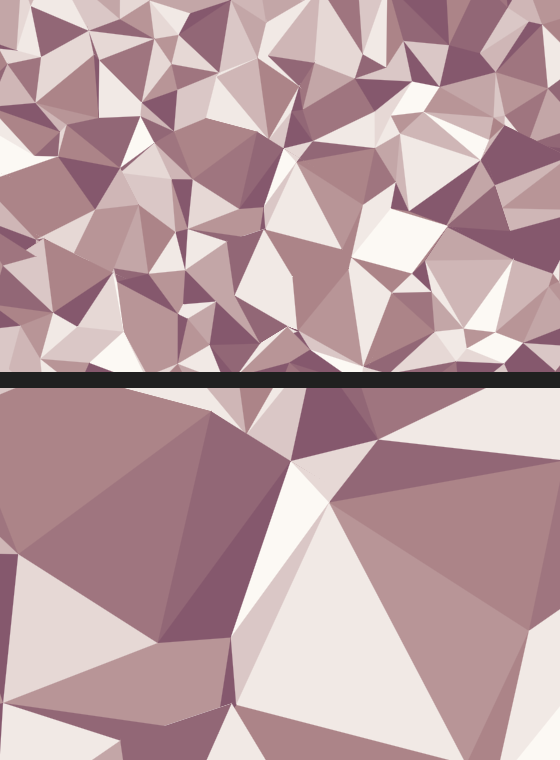
Top, the full canvas; bottom, a detail of the centre.
Give the GLSL for this background, as a WebGL 2 fragment shader.

```glsl
#version 300 es
precision highp float;
// Low-poly mosaic of flat, irregular triangles in plum, rose and cream.

uniform vec2 u_resolution;
out vec4 fragColor;

const float ROWS = 9.6;      // grid cells per canvas height
const float JITTER = 0.66;   // largest vertex shift, in cells (below 1)
const float TILT = 0.47;     // grid rotation in radians
const float LEVELS = 11.0;   // number of flat tones

const vec3 PLUM = vec3(0.522, 0.345, 0.427);
const vec3 ROSE = vec3(0.675, 0.518, 0.533);
const vec3 CREAM = vec3(0.990, 0.978, 0.958);

// Integer hash: three values in 0..1 from a cell and a seed
vec3 hash3(ivec2 cell, int seed) {
    uvec3 v = uvec3(ivec3(cell, seed) + 4096) * 1664525u + 1013904223u;
    v += v.yzx * v.zxy;
    v ^= v >> 16u;
    v += v.yzx * v.zxy;
    return vec3(v >> 8u) / 16777216.0;
}

// Grid corner moved to a random place nearby
vec2 vertexAt(ivec2 cell) {
    return vec2(cell) + JITTER * (2.0 * hash3(cell, 1).xy - 1.0);
}

float cross2(vec2 a, vec2 b) {
    return a.x * b.y - a.y * b.x;
}

// Signed distance from p to the line through a and b
float lineDistance(vec2 p, vec2 a, vec2 b) {
    vec2 edge = b - a;
    return cross2(p - a, edge) / max(length(edge), 1e-4);
}

// Share of a pixel at p that lies inside triangle abc
float triangleCoverage(vec2 p, vec2 a, vec2 b, vec2 c, float pixel) {
    float winding = cross2(b - a, c - a) < 0.0 ? -1.0 : 1.0;
    float d = max(winding * lineDistance(p, a, b),
              max(winding * lineDistance(p, b, c),
                  winding * lineDistance(p, c, a)));
    return clamp(0.5 - d / pixel, 0.0, 1.0);
}

// Stepped tone from plum through rose to cream
vec3 toneColor(float random) {
    float level = max(floor(random * LEVELS - 0.3), 0.0) / (LEVELS - 1.0);
    return level < 0.3 ? mix(PLUM, ROSE, level / 0.3)
                       : mix(ROSE, CREAM, (level - 0.3) / 0.7);
}

// Adds a layer behind those already drawn; alpha holds the filled share
vec4 addBehind(vec4 filled, vec3 color, float coverage) {
    float share = min(coverage, 1.0 - filled.a);
    return filled + share * vec4(color, 1.0);
}

vec3 mosaic(vec2 p, float pixel) {
    ivec2 home = ivec2(floor(p));
    vec4 filled = vec4(0.0);

    for (int y = -1; y <= 1; y++) {
        for (int x = -1; x <= 1; x++) {
            ivec2 cell = home + ivec2(x, y);
            vec2 a = vertexAt(cell);
            vec2 b = vertexAt(cell + ivec2(1, 0));
            vec2 c = vertexAt(cell + ivec2(1, 1));
            vec2 d = vertexAt(cell + ivec2(0, 1));

            // Split the quad along its shorter diagonal
            bool splitAC = distance(a, c) < distance(b, d);
            vec2 start = splitAC ? a : b;
            vec2 end = splitAC ? c : d;
            vec2 left = splitAC ? b : c;
            vec2 right = splitAC ? d : a;

            vec3 tones = hash3(cell, 2);
            filled = addBehind(filled, toneColor(tones.x),
                               triangleCoverage(p, start, left, end, pixel));
            filled = addBehind(filled, toneColor(tones.y),
                               triangleCoverage(p, start, end, right, pixel));
        }
    }
    return filled.rgb / max(filled.a, 1e-4);
}

void main() {
    float scale = ROWS / u_resolution.y;
    vec2 p = gl_FragCoord.xy * scale;
    float c = cos(TILT), s = sin(TILT);
    p = mat2(c, s, -s, c) * p;
    fragColor = vec4(mosaic(p, 1.2 * scale), 1.0);
}
```
